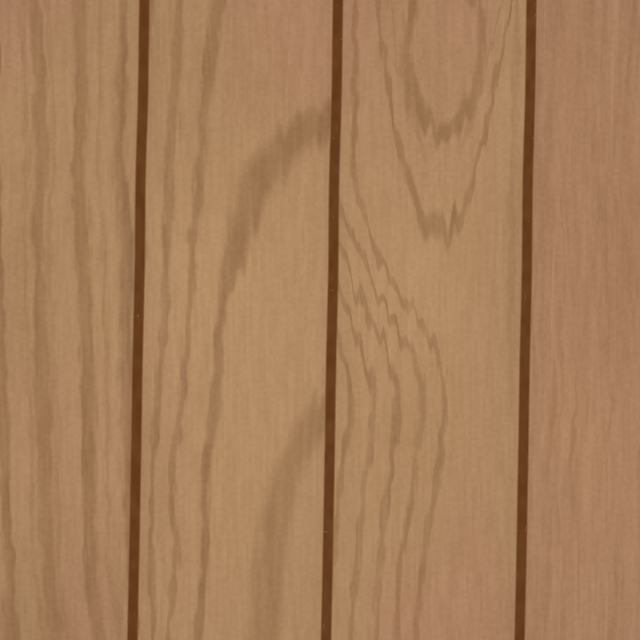
This texture is drawn by a WebGL 2 fragment shader. Its source:

```glsl
#version 300 es
precision highp float;
// Wood panelling: four slightly leaning planks parted by three dark grooves.
// Each plank has its own grain field (streaks, arches, a nested oval figure,
// or straight fibres), roughened by value noise stretched along the wood.
uniform vec2 u_resolution;
out vec4 fragColor;

float hash(vec2 p) {
  vec3 q = fract(vec3(p.xyx) * 0.1031);
  q += dot(q, q.yzx + 33.33);
  return fract((q.x + q.y) * q.z);
}

float noise(vec2 p) {
  vec2 i = floor(p), f = fract(p);
  f = f * f * (3.0 - 2.0 * f);
  return mix(mix(hash(i), hash(i + vec2(1, 0)), f.x),
             mix(hash(i + vec2(0, 1)), hash(i + vec2(1, 1)), f.x), f.y);
}

// Soft stripe around d = 0 with half width w
float band(float d, float w) {
  return 1.0 - smoothstep(0.25 * w, w, abs(d));
}

// Stripes at every multiple of step
float stripes(float d, float gap, float w) {
  return band((fract(d / gap + 0.5) - 0.5) * gap, w);
}

// Wavy upright streaks that drift sideways
float streakGrain(vec2 p) {
  float g = p.x + 0.24 * p.y - 0.08 * p.y * p.y;
  float swell = 0.035 + 0.03 * noise(vec2(floor(g * 4.5), p.y * 5.0));
  return 0.75 * stripes(g - 0.6, 0.22, swell) + 0.3 * stripes(g - 0.53, 0.13, 0.02);
}

// Streaks on the left, broad arches sweeping to the right edge
float archGrain(vec2 p) {
  float left = p.x / (1.0 + 1.0 * p.y * p.y);
  float grain = 0.75 * stripes(left, 0.098, 0.024) * (1.0 - smoothstep(0.22, 0.26, left));
  float upper = p.x - 0.35 - 0.1 * p.y - 0.47 * exp(9.8 * (p.y - 0.8));
  float lower = p.x - 0.66 - 0.28 * exp(7.0 * (p.y - 0.35));
  grain += 0.9 * band(upper, 0.04 + 0.2 * smoothstep(0.5, 0.82, p.y));
  grain += 0.65 * band(lower, 0.12);
  return grain;
}

// Oval with nested cups above, lines fanning from the left edge below
float ovalGrain(vec2 p) {
  float dx = p.x - 0.55;
  float cup = p.y - 3.0 * dx * dx;
  float oval = length(vec2(dx / 0.18, (p.y - 0.925) / 0.12));
  float cups = 0.85 * band(oval - 1.07, 0.2) + 0.75 * band(cup - 0.635, 0.028)
             + 0.35 * band(cup - 0.74, 0.018) * smoothstep(0.06, 0.14, abs(dx));
  float fan = p.x + 0.5 * smoothstep(0.36, 0.74, p.y) - 0.12 * smoothstep(0.0, 0.45, p.y);
  float lines = 0.65 * stripes(fan - 0.01, 0.118, 0.026) * (1.0 - smoothstep(0.5, 0.56, fan));
  lines += 0.4 * band(p.x - 0.93, 0.03) * smoothstep(0.3, 0.5, p.y);
  return mix(lines, cups, smoothstep(0.52, 0.6, cup));
}

// Straight, thin fibres
float fibreGrain(vec2 p) {
  return 0.55 * noise(vec2(p.x * 42.0, p.y * 3.0)) * noise(vec2(p.x * 90.0, p.y * 9.0))
       + 0.12 * stripes(p.x, 0.13, 0.03);
}

void main() {
  vec2 uv = gl_FragCoord.xy / u_resolution;

  // Plank index and position across the plank
  float lean = 0.207 + 0.0185 * uv.y + 0.0015 * (noise(vec2(3.0, uv.y * 7.0)) - 0.5);
  float across = (uv.x - lean) / 0.3025;
  float plank = floor(across);
  vec2 p = vec2(across - plank, uv.y);

  // Roughened grain coordinates
  vec2 q = p;
  q.x += 0.045 * (noise(vec2(across * 4.0, uv.y * 8.0)) - 0.5);
  q.x += 0.026 * (noise(uv * vec2(170.0, 38.0)) - 0.5);
  q.y += 0.04 * (noise(uv * vec2(110.0, 9.0)) - 0.5);
  float grain = plank < 0.0 ? streakGrain(q) : plank < 1.0 ? archGrain(q)
              : plank < 2.0 ? ovalGrain(q) : fibreGrain(q);
  grain *= 0.65 + 0.5 * noise(uv * vec2(90.0, 10.0));

  // Base tone with broad clouds, brightest near the middle
  float cloud = noise(uv * vec2(6.0, 3.5) + plank * 7.0);
  vec3 wood = mix(vec3(0.66, 0.51, 0.365), vec3(0.695, 0.545, 0.392), cloud);
  wood *= 1.02 - 0.13 * dot(uv - 0.5, uv - 0.5);
  float rosy = smoothstep(0.45, 0.85, noise(uv * vec2(8.0, 3.0) + 19.0));
  wood += vec3(0.0, -0.018, 0.004) * max(rosy, step(2.0, plank));
  wood = mix(wood, vec3(0.565, 0.415, 0.285), 0.85 * clamp(grain, 0.0, 1.0));

  // Fine fibres, pale threads and speckle
  wood += 0.028 * (noise(uv * vec2(230.0, 22.0)) - 0.5);
  wood += 0.022 * (noise(uv * 210.0) - 0.5);
  float thread = smoothstep(0.78, 0.95, noise(vec2(uv.x * 150.0 - uv.y * 2.8, uv.y * 2.0)));
  wood += 0.03 * thread * (plank > 1.5 ? 1.0 : 0.25);

  // Grooves with a soft shaded rim and a few pale chips
  float edge = abs(across - round(across)) * 0.3025;
  wood *= 1.0 - 0.06 * exp(-edge * 60.0);
  vec3 groove = vec3(0.40, 0.24, 0.12) + 0.035 * (noise(uv * vec2(120.0, 60.0)) - 0.5);
  float chip = smoothstep(0.93, 0.99, noise(uv * vec2(190.0, 130.0) + 5.0));
  groove = mix(groove, vec3(0.59, 0.44, 0.30), 0.4 * chip);
  float soft = max(0.0022, 0.75 / u_resolution.x);
  wood = mix(groove, wood, smoothstep(0.0078 - soft, 0.0078 + soft, edge));

  fragColor = vec4(wood, 1.0);
}
```
